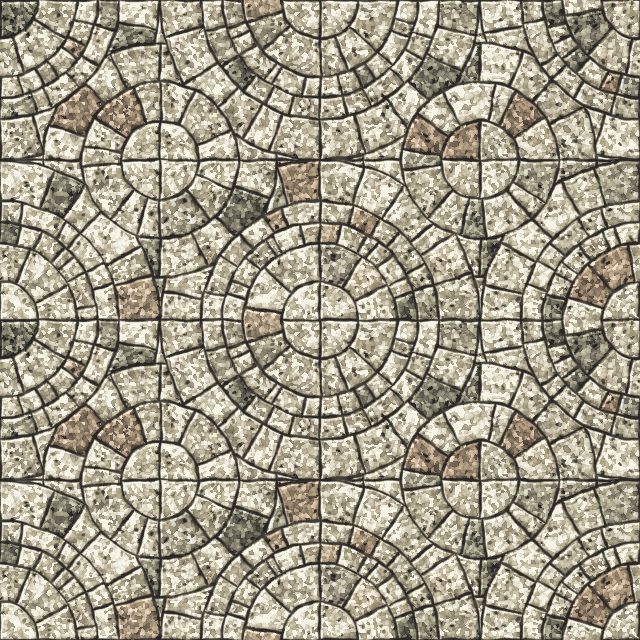
This texture is drawn by a WebGL 1 fragment shader. Its source:

```glsl
precision highp float;
uniform vec2 u_resolution;

const float TAU = 6.2831853;
const vec2 PERIOD = vec2(2.0, 1.0);   // stones vary over two cells across, one down
const vec3 JOINT = vec3(0.16, 0.15, 0.14);
const vec3 SAND = vec3(0.71, 0.67, 0.56);
const vec3 CREAM = vec3(0.97, 0.96, 0.91);
const vec3 MOSS_TINT = vec3(0.97, 1.0, 1.01);
const vec3 RUST_TINT = vec3(1.03, 0.96, 0.94);
const float LARGE_RADIUS = 0.499;
const float LARGE_CORE = 0.372;       // part of a large wheel that is never covered

float hash(vec2 p) {
  return fract(sin(dot(p, vec2(127.1, 311.7))) * 43758.55);
}

// Wrapped cellular noise: distance to the nearest seed, and that seed's value
vec2 cellular(vec2 p, float freq) {
  vec2 q = p * freq;
  vec2 base = floor(q);
  vec2 best = vec2(8.0, 0.0);
  for (int j = -1; j <= 1; j++) {
    for (int i = -1; i <= 1; i++) {
      vec2 cell = base + vec2(float(i), float(j));
      vec2 id = mod(cell + 0.5, PERIOD * freq) - 0.5;
      vec2 seed = vec2(hash(id), hash(id + 41.3));
      float d = length(cell + seed - q);
      if (d < best.x) best = vec2(d, hash(id + 17.9));
    }
  }
  return best;
}

// Layered sines that repeat with the paving
vec2 wobble(vec2 p) {
  vec2 w = sin(TAU * vec2(p.y * 5.0 + p.x * 3.0, p.x * 5.5 - p.y * 4.0));
  return w + 0.6 * sin(TAU * vec2(p.y * 13.0 - p.x * 9.0, p.x * 12.5 + p.y * 11.0));
}

// Rings as inner radius, outer radius, stone count
vec3 largeRing(float r) {
  if (r < 0.120) return vec3(-1.0, 0.120, 4.0);
  if (r < 0.240) return vec3(0.120, 0.240, 11.0);
  if (r < 0.305) return vec3(0.240, 0.305, 28.0);
  if (r < LARGE_CORE) return vec3(0.305, LARGE_CORE, 24.0);
  return vec3(LARGE_CORE, LARGE_RADIUS, 24.0);
}

vec3 smallRing(float r) {
  if (r < 0.122) return vec3(-1.0, 0.122, 4.0);
  if (r < 0.245) return vec3(0.122, 0.245, 13.0);
  if (r < 0.365) return vec3(0.245, 0.365, 16.0);
  return vec3(0.365, 0.900, 14.0);
}

// One stone of a ring: distance to its joints, random value
vec2 ringStone(vec2 d, vec3 ring, float seed) {
  float r = length(d);
  float n = ring.z;
  float a = atan(d.y, d.x) / TAU * n;
  float k = floor(a + 0.5);
  float wrapped = mod(k + 0.5, n) - 0.5;
  float key = seed + ring.y * 37.0;
  float loose = step(0.01, mod(wrapped + 0.005, n * 0.25));
  float side = a - k - 0.65 * loose * (hash(vec2(wrapped, key)) - 0.5);
  float id = mod(k - step(side, 0.0) + 0.5, n) - 0.5;
  float edge = min(abs(side) * TAU * r / n, min(ring.y - r, r - ring.x));
  return vec2(edge, hash(vec2(id + 3.7, key + 5.1)));
}

// Large wheels on the grid corners overlap small wheels in the cell centres
vec2 paving(vec2 p) {
  p += wobble(p) * 0.0018;
  vec2 largeCentre = floor(p + 0.5);
  vec2 dl = p - largeCentre;
  vec2 ds = fract(p) - 0.5;
  float rl = length(dl);
  float rs = length(ds);
  float column = mod(floor(p.x), 2.0);
  bool smallOnTop = column < 0.5 ? ds.x * ds.y < 0.0 : min(ds.x, ds.y) > 0.0;
  float reach = smallOnTop ? 0.365 : 0.245;
  bool covered = rl > LARGE_CORE && rs < reach;
  if (covered || rl > LARGE_RADIUS) {
    vec2 stone = ringStone(ds, smallRing(rs), column + 11.0);
    float border = rl - (covered ? LARGE_CORE : LARGE_RADIUS);
    return vec2(min(stone.x, border), stone.y);
  }
  vec2 stone = ringStone(dl, largeRing(rl), mod(largeCentre.x, 2.0) + 23.0);
  if (rl > LARGE_CORE) stone.x = min(stone.x, rs - reach);
  return stone;
}

float height(float edge, float gap, float px) {
  return smoothstep(gap - 0.003, gap + 0.003 + px * 0.5, edge);
}

vec3 ramp(float tone) {
  vec3 low = mix(JOINT, SAND, clamp((tone - 0.16) / 0.55, 0.0, 1.0));
  return mix(low, CREAM, clamp((tone - 0.71) / 0.26, 0.0, 1.0));
}

void main() {
  vec2 p = gl_FragCoord.xy / u_resolution * 2.0;
  float px = 2.0 / min(u_resolution.x, u_resolution.y);
  vec2 wave = wobble(p.yx * vec2(2.0, 1.0));
  vec2 stone = paving(p);
  float gap = 0.0025 + 0.0009 * wave.x;
  float top = height(stone.x, gap, px);

  // Bevel lit from the upper left
  float relief = top - height(paving(p + vec2(-0.006, 0.008)).x, gap, px);

  // Stone shade, with some darker stones
  float shade = fract(stone.y * 17.3);
  float dark = smoothstep(0.76, 0.90, stone.y);
  float tone = 0.80 + 0.12 * (shade - 0.5) - 0.24 * dark;

  // Worn surface: mottling, grain and pits
  vec2 mottle = cellular(p, 26.0);
  vec2 grain = cellular(p + wave * 0.003, 88.0);
  vec2 pit = cellular(p + wave.yx * 0.004, 56.0);
  tone += 0.20 * (0.45 - mottle.x) + 0.06 * (mottle.y - 0.5);
  tone += 0.46 * (grain.y - 0.5) + 0.14 * (0.45 - grain.x);
  tone -= 0.38 * smoothstep(0.84, 0.92, pit.y) * smoothstep(0.55, 0.15, pit.x);
  tone += 0.32 * relief - 0.16 * (1.0 - smoothstep(0.0, 0.020, stone.x));

  // Joints filled with dark sand, paler where worn
  vec3 tint = mix(vec3(1.0), shade < 0.65 ? MOSS_TINT : RUST_TINT, dark);
  vec3 filling = mix(JOINT, SAND, 0.20 * smoothstep(0.0, 1.4, wave.y));
  gl_FragColor = vec4(mix(filling, ramp(tone) * tint, top), 1.0);
}
```
